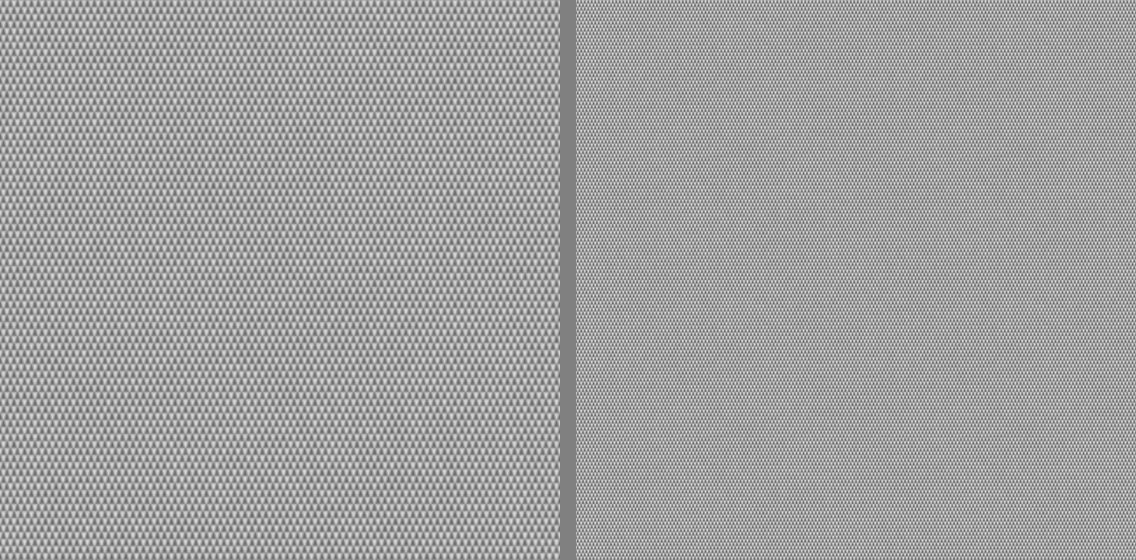
Left: one tile. Right: repeated 2 by 2.
Reproduce this texture procedurally as a WebGL 1 fragment shader.

```glsl
precision highp float;

uniform vec2 u_resolution;

const float TAU = 6.2831853;
const vec2 REPEATS = vec2(80.0, 80.0);  // even row count keeps the stagger seamless
const float SHADE_DARK = 0.395;
const float SHADE_LIGHT = 0.85;
const float SHADE_JOINT = 0.61;
const float TIP_HALF_WIDTH = 0.13;
const float TOP_HALF_WIDTH = 0.40;
const float EDGE_SOFTNESS = 0.30;
const float JOINT_SOFTNESS = 0.32;
const float JOINT_CONTRAST = 0.30;
const float CELL_VARIATION = 0.022;
const float PATCH_VARIATION = 0.0015;

float hash(vec2 p) {
  vec3 q = fract(p.xyx * vec3(0.1031, 0.1030, 0.0973));
  q += dot(q, q.yzx + 33.33);
  return fract((q.x + q.y) * q.z);
}

// Faint tonal drift built from whole waves
float patches(vec2 uv) {
  return sin(TAU * (2.0 * uv.x + uv.y) + 1.3)
       + sin(TAU * (3.0 * uv.y - uv.x) + 0.4)
       + 0.5 * sin(TAU * (5.0 * uv.x + 4.0 * uv.y));
}

// Staggered light wedges, pointing down between dark wedges
float weave(vec2 uv) {
  vec2 grid = uv * REPEATS;
  grid.x += 0.5 * mod(floor(grid.y), 2.0);
  vec2 cell = mod(floor(grid), REPEATS);
  vec2 p = fract(grid) - vec2(0.5, 0.0);

  float halfWidth = mix(TIP_HALF_WIDTH, TOP_HALF_WIDTH, p.y);
  float lit = smoothstep(-EDGE_SOFTNESS, EDGE_SOFTNESS, halfWidth - abs(p.x));
  float shade = mix(SHADE_DARK, SHADE_LIGHT, lit);

  // Round the wedges off into the joints between rows
  float body = smoothstep(0.0, JOINT_SOFTNESS, min(p.y, 1.0 - p.y));
  shade = mix(SHADE_JOINT, shade, mix(JOINT_CONTRAST, 1.0, body));

  return shade + CELL_VARIATION * (hash(cell) - 0.5) * 2.0 * body;
}

void main() {
  // Four samples per pixel smooth the fine rows
  float shade = 0.0;
  for (int j = 0; j < 2; j++) {
    for (int i = 0; i < 2; i++) {
      vec2 offset = vec2(float(i), float(j)) * 0.5 - 0.25;
      shade += 0.25 * weave((gl_FragCoord.xy + offset) / u_resolution);
    }
  }
  shade += PATCH_VARIATION * patches(gl_FragCoord.xy / u_resolution);
  gl_FragColor = vec4(vec3(shade), 1.0);
}
```
